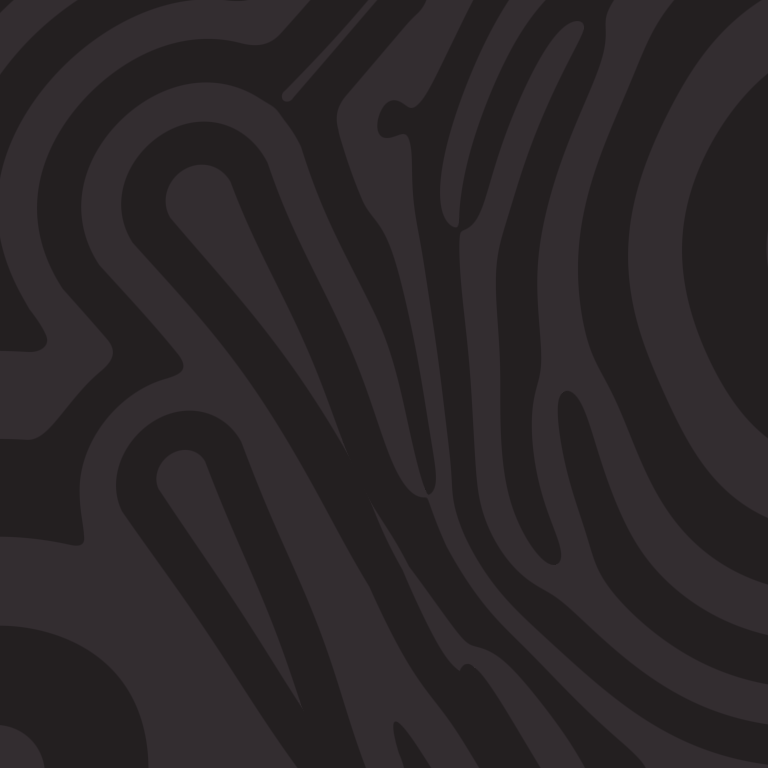
Write a WebGL 2 fragment shader that draws this pattern.

```glsl
#version 300 es
precision highp float;
// Dark zebra-like bands: contour stripes of one smooth phase field.
// The left grows outward from tapered seeds, the right is nested ellipses,
// and forks are phase dislocations that start or end single stripes.

#define LIGHT_COLOR vec3(0.200, 0.175, 0.190)
#define DARK_COLOR vec3(0.137, 0.122, 0.125)
#define DARK_BIAS 0.08
#define WOBBLE 0.006
#define SEED_BLEND 0.3
#define TAIL_PHASE 0.45
#define ELLIPSE_CENTER vec2(1.1, 0.66)
#define ELLIPSE_SQUASH 0.8

uniform vec2 u_resolution;
out vec4 fragColor;

const float TAU = 6.2831853;

// Seed spines as (head, tail): two drops, the corner arc, the upper channel
const vec4 SPINES[4] = vec4[4](
    vec4(0.270, 0.733, 0.690, -0.03), vec4(0.235, 0.375, 0.450, -0.02),
    vec4(0.000, 0.000, 0.000, -0.10), vec4(0.378, 0.870, 0.500, 1.02));

// Per seed: phase at the head, its rise along the spine, stripe period
const vec3 GROWTH[4] = vec3[4](
    vec3(-0.29, 1.20, 0.108), vec3(-0.10, 0.55, 0.100),
    vec3(0.00, 0.00, 0.250), vec3(1.00, 0.00, 0.100));

// Fork points; even ones add a stripe above, odd ones add a stripe below
const vec2 FORKS[6] = vec2[6](
    vec2(0.605, 0.717), vec2(0.760, 0.967), vec2(0.725, 0.268),
    vec2(0.725, 0.492), vec2(0.553, 0.366), vec2(0.621, 0.134));

float smoothMin(float a, float b, float k) {
    float h = max(k - abs(a - b), 0.0) / k;
    return min(a, b) - 0.25 * h * h * k;
}

// Phase around one spine; a rising core phase tapers the drop to a point
float seedPhase(vec2 p, vec4 spine, vec3 growth) {
    vec2 axis = spine.zw - spine.xy;
    vec2 offset = p - spine.xy;
    float along = clamp(dot(offset, axis) / dot(axis, axis), 0.0, 1.0);
    float core = min(growth.x + growth.y * along, max(growth.x, TAIL_PHASE));
    return max(core + length(offset - axis * along) / growth.z, 0.0);
}

float seedField(vec2 p) {
    float phase = seedPhase(p, SPINES[0], GROWTH[0]);
    for (int i = 1; i < 4; i++)
        phase = smoothMin(phase, seedPhase(p, SPINES[i], GROWTH[i]), SEED_BLEND);
    return phase;
}

// Nested ellipses, with stripes that widen toward the center
float ellipseField(vec2 p) {
    float radius = length((p - ELLIPSE_CENTER) * vec2(1.0, ELLIPSE_SQUASH));
    return 6.1 - radius * (1.0 + 11.5 * radius);
}

// Each fork winds the phase by one full stripe around its point
float forkPhase(vec2 p) {
    float phase = 0.0;
    for (int i = 0; i < 6; i++) {
        vec2 offset = p - FORKS[i];
        float side = (i % 2 == 0) ? 1.0 : -1.0;
        phase += side * atan(offset.y, -offset.x) / TAU;
    }
    return phase;
}

void main() {
    vec2 p = gl_FragCoord.xy / u_resolution;

    // Layered sines bend the bands gently
    p += WOBBLE * sin(p.yx * vec2(9.0, 8.0) + vec2(0.6, 2.1));
    p += 0.5 * WOBBLE * sin(p.yx * vec2(17.0, 15.0) + vec2(1.9, 0.4));

    float nested = ellipseField(p);
    float phase = mix(seedField(p), nested, smoothstep(1.0, 2.2, nested));
    phase += forkPhase(p);

    // Threshold the wave with an edge about one pixel wide
    float wave = cos(TAU * phase) - DARK_BIAS;
    float edge = clamp(0.7 * fwidth(wave), 1e-4, 0.4);
    fragColor = vec4(mix(DARK_COLOR, LIGHT_COLOR, smoothstep(-edge, edge, wave)), 1.0);
}
```
